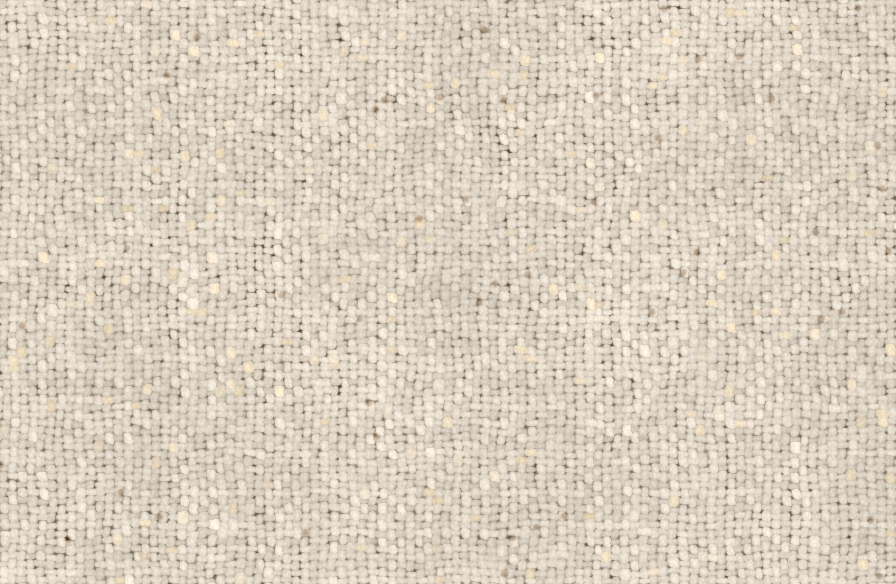
Write a WebGL 1 fragment shader that draws this texture.

```glsl
precision highp float;
uniform vec2 u_resolution;

// Weave
const vec2 THREADS = vec2(62.0, 74.0);      // threads per canvas height
const vec2 WARP_SIZE = vec2(0.51, 0.80);    // half size of upright grains
const vec2 WEFT_SIZE = vec2(0.72, 0.45);    // half size of level grains
const float WOBBLE = 0.30;
const float JITTER = 0.26;
const float TILT = 0.30;
const float SLUB_SHARE = 0.05;
// Tone
const vec3 YARN = vec3(0.925, 0.885, 0.825);
const vec3 GAP_TINT = vec3(0.97, 1.00, 1.04);
const vec3 STRAW = vec3(0.01, -0.02, -0.075);
const vec3 HUSK = vec3(-0.16, -0.20, -0.23);
const float ROUNDING = 0.10;
const float WEFT_DROP = 0.025;
const float GRAIN_VARIATION = 0.085;
const float THREAD_VARIATION = 0.045;
const float PATCH_VARIATION = 0.016;
const float FIBRE_VARIATION = 0.09;
const vec2 GAP_DEPTH = vec2(0.10, 0.46);    // shallow and deep holes
const vec2 FIBRE_SCALE = vec2(170.0, 140.0);
const float FLECK_SCALE = 22.0;
const float FLECK_SHARE = 0.07;

float hash(vec2 p) {
  vec3 h = fract(vec3(p.xyx) * 0.1031);
  h += dot(h, h.yzx + 33.33);
  return fract((h.x + h.y) * h.z);
}

vec2 hash2(vec2 p) {
  return vec2(hash(p + 17.3), hash(p + 71.9));
}

// Layered sines for thread drift and loose or tight areas
float waves(vec2 p) {
  return (sin(p.x * 1.7 + 1.3 * sin(p.y * 1.1)) +
          sin(p.y * 2.3 + 1.7 * sin(p.x * 0.9 + 2.0)) +
          0.6 * sin(p.x * 4.1 - p.y * 3.3 + 0.8)) / 2.6;
}

// Cellular noise: x is the nearest distance, y the random of that cell
vec2 cellular(vec2 p) {
  vec2 cell = floor(p);
  vec2 nearest = vec2(9.0, 0.0);
  for (int j = -1; j <= 1; j++) {
    for (int i = -1; i <= 1; i++) {
      vec2 c = cell + vec2(float(i), float(j));
      float d = length(c + hash2(c) - p);
      if (d < nearest.x) nearest = vec2(d, hash(c + 5.7));
    }
  }
  return nearest;
}

// Swelling of a spun thread along its length
float swelling(float thread, float along) {
  float phase = hash(vec2(thread, 3.7)) * 6.283;
  return 0.6 * sin(along * 0.41 + phase) + 0.4 * sin(along * 1.13 + phase * 3.0);
}

// Nearest grain of a plain weave: x radius, y tone shift, z grain random
vec3 weave(vec2 q) {
  vec2 cell = floor(q);
  vec3 top = vec3(9.0, 0.0, 0.0);
  for (int j = -1; j <= 1; j++) {
    for (int i = -1; i <= 1; i++) {
      vec2 c = cell + vec2(float(i), float(j));
      float warp = mod(c.x + c.y, 2.0);
      vec2 rnd = hash2(c) - 0.5;
      float kind = hash(c + 41.0);
      vec2 d = q - c - 0.5 - rnd * JITTER;
      d.x += TILT * rnd.x * d.y;
      float thread = mix(c.y + 300.0, c.x, warp);
      float swell = swelling(thread, mix(c.x, c.y, warp));
      float slub = step(1.0 - SLUB_SHARE, kind);
      vec2 size = mix(WEFT_SIZE, WARP_SIZE, warp);
      size *= 1.0 + 0.10 * swell + 0.14 * rnd.y + 0.22 * slub;
      float r = length(d / size);
      if (r < top.x) {
        float tone = GRAIN_VARIATION * rnd.x + 0.03 * slub
          + THREAD_VARIATION * (hash(vec2(thread, 9.1)) - 0.5)
          - WEFT_DROP * (1.0 - warp);
        top = vec3(r, tone, kind);
      }
    }
  }
  return top;
}

void main() {
  vec2 p = gl_FragCoord.xy / u_resolution.y;
  vec2 drift = vec2(waves(p * 14.0), waves(p.yx * 15.0 + 4.0));
  vec2 q = p * THREADS + WOBBLE * drift;
  vec3 grain = weave(q);
  float area = waves(p * 6.0 + 9.0);

  // Rounded yarn with fine fibres
  float tone = grain.y - ROUNDING * grain.x * grain.x;
  tone += PATCH_VARIATION * area;
  tone += FIBRE_VARIATION * (0.45 - cellular(p * FIBRE_SCALE).x);

  // Holes at thread crossings, deeper along some columns
  vec2 corner = floor(q + 0.5);
  float chance = 0.65 * hash(corner + 13.0) + 0.35 * hash(vec2(corner.x, 2.3));
  float depth = mix(GAP_DEPTH.x, GAP_DEPTH.y, chance * chance) * (1.0 + 0.25 * area);
  float gap = smoothstep(0.76, 1.30, grain.x) * depth;
  vec3 color = YARN + tone - gap * GAP_TINT;

  // Straw-coloured grains and scattered husk flecks
  float body = 1.0 - smoothstep(0.6, 1.1, grain.x);
  color += STRAW * body * smoothstep(0.965, 0.99, grain.z);
  vec2 fleck = cellular(p * FLECK_SCALE);
  float spot = 1.0 - smoothstep(0.05, 0.20, fleck.x);
  color += HUSK * spot * step(1.0 - FLECK_SHARE, fleck.y);

  gl_FragColor = vec4(clamp(color, 0.0, 1.0), 1.0);
}
```
